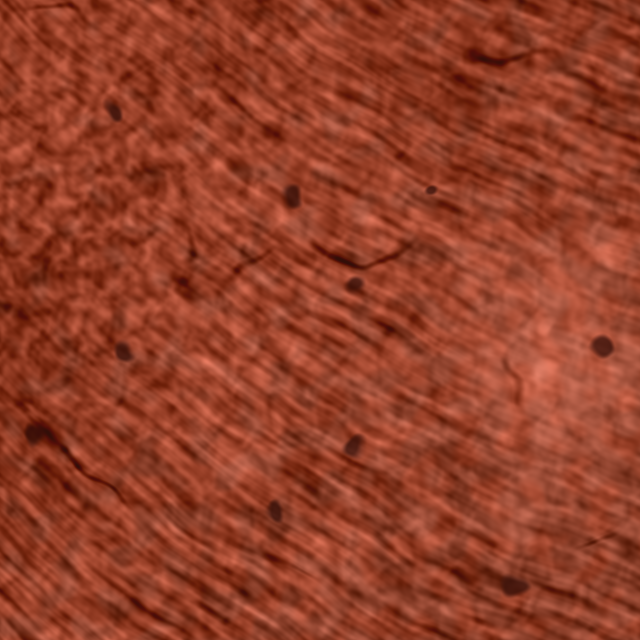
Write a three.js fragment shader that draws this texture.

```glsl
// Draws stained red tissue: curved fibres, mottled grain, pale glow and dark specks.
varying vec2 vUv;

const vec3 DARK_RUST = vec3(0.45, 0.14, 0.05);
const vec3 PALE_CORAL = vec3(0.76, 0.37, 0.27);
const vec3 DEEPEST = vec3(0.20, 0.055, 0.03);
const vec3 GREY_SHIFT = vec3(-0.035, 0.012, 0.024);

vec2 hash2(vec2 cell) {
  vec3 q = fract(cell.xyx * vec3(0.1031, 0.1030, 0.0973));
  q += dot(q, q.yzx + 33.33);
  return fract((q.xx + q.yz) * q.zy);
}

float cornerSlope(vec2 cell, vec2 corner, vec2 local) {
  float angle = 6.2832 * hash2(cell + corner).x;
  return dot(vec2(cos(angle), sin(angle)), local - corner);
}

// Gradient noise, roughly -0.7 to 0.7
float gradientNoise(vec2 p) {
  vec2 cell = floor(p);
  vec2 f = fract(p);
  vec2 w = f * f * f * (f * (f * 6.0 - 15.0) + 10.0);
  float low = mix(cornerSlope(cell, vec2(0.0), f), cornerSlope(cell, vec2(1.0, 0.0), f), w.x);
  float high = mix(cornerSlope(cell, vec2(0.0, 1.0), f), cornerSlope(cell, vec2(1.0), f), w.x);
  return mix(low, high, w.y);
}

float softSpot(vec2 p, vec2 centre, vec2 radius) {
  vec2 d = (p - centre) / radius;
  return exp(-dot(d, d));
}

// Scattered soft blobs, at most one in each grid cell
float blobs(vec2 p, float density, float share, float radius) {
  vec2 q = p * density;
  vec2 cell = floor(q);
  vec2 centre = 0.35 + 0.3 * hash2(cell);
  vec2 pick = hash2(cell + 71.0);
  float size = radius * density * mix(0.6, 1.0, pick.y);
  float shape = 1.0 - smoothstep(0.4 * size, size, length(fract(q) - centre));
  return shape * step(pick.x, share);
}

// Streaks that run down to the right and flatten out as they go
float fibres(vec2 p) {
  float across = p.y + 0.9 * p.x - 0.25 * p.x * p.x;
  across += 0.022 * gradientNoise(p * 4.0) + 0.007 * gradientNoise(p * 13.0);
  float along = p.x - 0.6 * p.y;
  float broad = gradientNoise(vec2(along * 8.0, across * 55.0));
  float fine = gradientNoise(vec2(along * 13.0 + 5.0, across * 92.0));
  return 0.85 * broad + 0.45 * fine;
}

// Blurred grain of two sizes
float mottle(vec2 p) {
  vec2 q = p + 0.010 * vec2(gradientNoise(p * 22.0), gradientNoise(p * 22.0 + 40.0));
  return 0.7 * gradientNoise(q * 36.0) + 0.42 * gradientNoise(q * 72.0 + 9.0);
}

// Thin wandering lines, shown only in a few places
float veins(vec2 p) {
  vec2 q = p + 0.025 * vec2(gradientNoise(p * 14.0), gradientNoise(p * 14.0 + 23.0));
  float line = 1.0 - smoothstep(0.0, 0.045, abs(gradientNoise(q * 5.0 + 3.0)));
  return line * smoothstep(0.12, 0.4, gradientNoise(p * 6.0 + 17.0));
}

// Broad light and shade
float shading(vec2 p, float glow) {
  float shade = 0.43 + 0.42 * glow;
  shade -= 0.24 * softSpot(p, vec2(0.0, 0.38), vec2(0.18, 0.3));
  shade -= 0.16 * softSpot(p, vec2(0.95, 0.95), vec2(0.35, 0.25));
  shade -= 0.14 * softSpot(p, vec2(0.95, 0.0), vec2(0.4, 0.15));
  shade += 0.10 * softSpot(p, vec2(0.4, 0.5), vec2(0.3, 0.3));
  return shade + 0.22 * gradientNoise(p * 5.0) + 0.2 * gradientNoise(p * 11.0 + 8.0);
}

void main() {
  vec2 p = vUv;
  vec2 warp = vec2(gradientNoise(p * 30.0), gradientNoise(p * 30.0 + 60.0));
  vec2 bent = p + 0.014 * warp;

  // Regions: pale glow at the right, clotted grain at the upper left
  float glow = softSpot(p + 0.06 * gradientNoise(p * 7.0), vec2(0.88, 0.45), vec2(0.17, 0.21));
  float clotted = softSpot(p, vec2(0.1, 0.66), vec2(0.24, 0.3));

  // Tone
  float tone = shading(p, glow);
  tone += fibres(p) * (1.0 - 0.75 * clotted) * (1.0 - 0.6 * glow);
  tone += mottle(p) * (0.75 + 0.55 * clotted - 0.15 * glow);
  tone += 0.3 * blobs(bent, 11.0, 0.4, 0.032) * (0.25 + glow);
  tone -= 0.6 * veins(p);

  // Colour
  vec3 colour = mix(DARK_RUST, PALE_CORAL, tone);
  float greyness = gradientNoise(p * 24.0 + 31.0) + 0.35 * (p.x - p.y);
  colour += GREY_SHIFT * smoothstep(-0.15, 0.4, greyness);
  colour = max(colour, DEEPEST);
  float speck = blobs(bent + 0.37, 8.0, 0.13, 0.022);
  gl_FragColor = vec4(mix(colour, DEEPEST, 0.75 * speck), 1.0);
}
```
